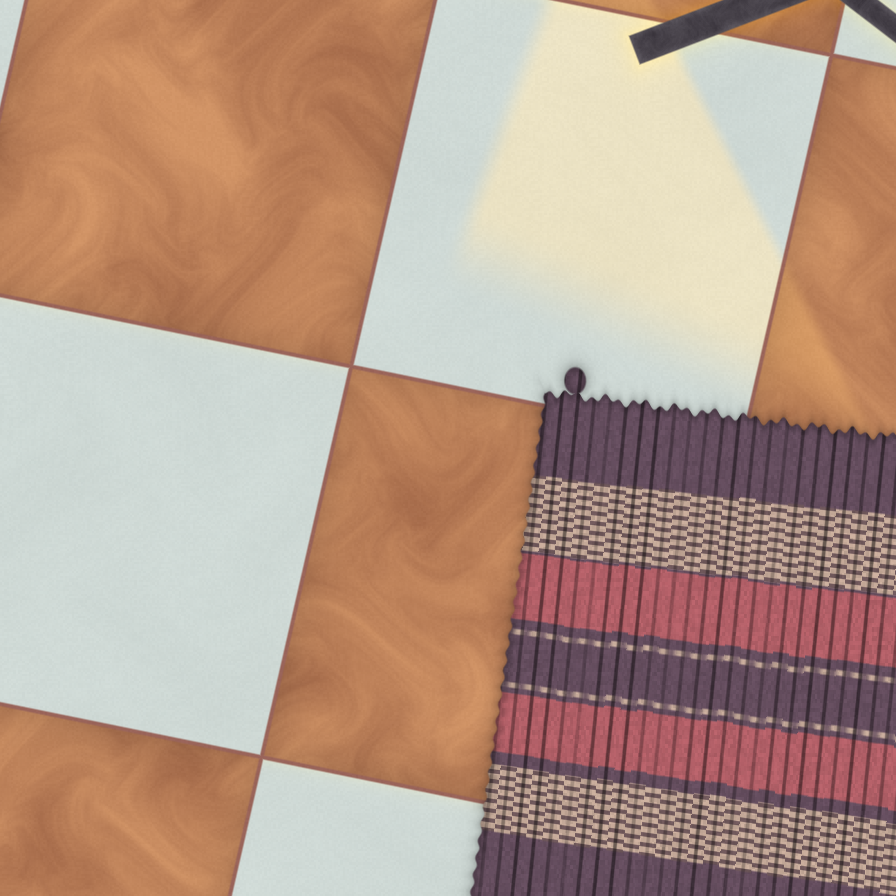
This texture is drawn by a Shadertoy shader. Its source:

```glsl
// Sunlit checkered floor tiles with a striped woven rug and two dark rods.

const float TAU = 6.2831853;
// Floor lattice, measured from the top left of the canvas
const vec2 TILE_ORIGIN = vec2(0.392, 0.409);
const vec2 TILE_ACROSS = vec2(0.436, 0.0885);
const vec2 TILE_DOWN = vec2(-0.1, 0.436);
const float GROUT_WIDTH = 0.0022;
const vec3 CLAY_DARK = vec3(0.66, 0.43, 0.30);
const vec3 CLAY_LIGHT = vec3(0.82, 0.58, 0.40);
const vec3 CLAY_SUN = vec3(0.88, 0.64, 0.41);
const vec3 CREAM_SHADE = vec3(0.81, 0.85, 0.835);
const vec3 CREAM_SUN = vec3(0.92, 0.885, 0.765);
const vec3 GROUT = vec3(0.60, 0.39, 0.35);
// Rug
const vec2 RUG_CORNER = vec2(0.609, 0.437);
const float RUG_LEAN = 0.148;
const float CORD_GAP = 0.0182;
const float WEFT_GAP = 0.0108;
const vec3 PLUM = vec3(0.39, 0.30, 0.365);
const vec3 ROSE = vec3(0.69, 0.37, 0.40);
const vec3 TAN_LIGHT = vec3(0.76, 0.655, 0.59);
const vec3 TAN_DARK = vec3(0.43, 0.34, 0.35);
const vec3 ROD = vec3(0.27, 0.25, 0.28);

float edgeBlur;

float hash(vec2 p) {
    return fract(sin(dot(p, vec2(127.1, 311.7))) * 4375.85);
}

// Layered, warped sines, roughly -1 to 1
float mottling(vec2 p) {
    float sum = 0.0, weight = 0.5;
    for (int i = 0; i < 5; i++) {
        p += 0.7 * sin(p.yx * 1.3 + float(i));
        sum += weight * sin(p.x) * cos(p.y);
        p = mat2(1.5, 1.1, -1.1, 1.5) * p;
        weight *= 0.62;
    }
    return sum;
}

float inside(float d) { return smoothstep(-edgeBlur, edgeBlur, d); }
float band(float t, float from, float to) { return inside(t - from) * inside(to - t); }

// Signed distance to the line through a and b
float lineSide(vec2 p, vec2 a, vec2 b) {
    vec2 along = normalize(b - a);
    return dot(p - a, vec2(along.y, -along.x));
}

float rodDistance(vec2 p, vec2 a, vec2 b, float halfWidth) {
    vec2 axis = normalize(b - a), q = p - 0.5 * (a + b);
    vec2 d = abs(vec2(dot(q, axis), dot(q, vec2(-axis.y, axis.x))));
    d -= vec2(0.5 * length(b - a), halfWidth);
    return length(max(d, 0.0)) + min(max(d.x, d.y), 0.0);
}

vec3 floorColor(vec2 p) {
    vec2 uv = inverse(mat2(TILE_ACROSS, TILE_DOWN)) * (p - TILE_ORIGIN);
    vec2 cell = floor(uv), f = fract(uv);
    float cream = mod(cell.x + cell.y, 2.0);
    vec2 toEdge = min(f, 1.0 - f) * length(TILE_ACROSS);
    float seam = min(toEdge.x, toEdge.y);

    // Window light: a soft-cornered patch and a fainter wedge at the left
    float sun = smoothstep(-0.012, 0.02, lineSide(p, vec2(0.599, 0.026), vec2(0.517, 0.254)))
              * smoothstep(-0.008, 0.012, lineSide(p, vec2(0.957, 0.449), vec2(0.768, 0.078)))
              * smoothstep(-0.05, 0.055, lineSide(p, vec2(0.518, 0.28), vec2(0.833, 0.417)));
    float wedge = smoothstep(-0.01, 0.02, lineSide(p, vec2(0.286, 0.182), vec2(0.215, 0.0)))
                * (1.0 - smoothstep(0.15, 0.32, p.y));

    float cloud = mottling(p * 17.0 + cell * 5.3);
    vec3 clay = mix(CLAY_DARK, CLAY_LIGHT, clamp(0.48 + 0.6 * cloud + 0.22 * wedge, 0.0, 1.0));
    clay = mix(clay, CLAY_SUN, 0.75 * sun);
    clay *= 1.0 - 0.1 * exp(-seam * 45.0);
    vec3 white = mix(CREAM_SHADE, CREAM_SUN, sun) + 0.012 * cloud;
    white += vec3(0.06, 0.035, -0.04) * exp(-f.y * 75.0);
    vec3 color = mix(clay, white, cream);
    return mix(GROUT, color, smoothstep(GROUT_WIDTH - edgeBlur, GROUT_WIDTH + edgeBlur, seam));
}

vec3 rugColor(vec2 p, float fromLeft) {
    float cord = (p.x + 0.1 * (p.y - RUG_CORNER.y)) / CORD_GAP;
    float id = floor(cord), f = fract(cord);
    float fan = mix(0.105, 0.142, (p.y - 0.52) / 0.39);
    float t = p.y - fan * fromLeft + 0.003 * (hash(vec2(id, 3.0)) - 0.5);

    // Woven bands from top to bottom
    float weft = 0.5 + 0.5 * sin(TAU * t / WEFT_GAP + 3.14 * mod(id, 2.0));
    vec3 weave = mix(TAN_DARK, TAN_LIGHT, smoothstep(0.15, 0.6, weft));
    vec3 color = mix(PLUM, weave, band(t, 0.531, 0.615) + band(t, 0.853, 0.927));
    color = mix(color, ROSE, band(t, 0.618, 0.691) + band(t, 0.773, 0.839));
    float thread = band(t, 0.702, 0.708) + band(t, 0.761, 0.767);
    color = mix(color, TAN_LIGHT, thread * (0.6 + 0.4 * sin(cord * TAU)));

    // Warp grooves and thread grain
    float groove = 1.0 - smoothstep(0.05, 0.17, abs(f - 0.5));
    color *= 1.0 - groove * (0.18 + 0.3 * hash(vec2(id, 7.0)));
    return color * (0.95 + 0.12 * hash(floor(p * vec2(330.0, 200.0))));
}

void mainImage(out vec4 fragColor, in vec2 fragCoord) {
    vec2 p = fragCoord / iResolution.xy;
    p.y = 1.0 - p.y;
    edgeBlur = max(0.0014, 0.8 / iResolution.y);
    vec3 color = floorColor(p);

    // Rug with a ragged hem, corner tuft and contact shadow
    float fromLeft = p.x - RUG_CORNER.x + RUG_LEAN * (p.y - RUG_CORNER.y);
    float ragged = 0.003 * sin(p.x * 160.0) + 0.003 * sin(p.x * 410.0 + 1.0);
    float hem = p.y - RUG_CORNER.y - 0.131 * (p.x - RUG_CORNER.x) + ragged;
    float tuft = 0.012 - length((p - vec2(0.642, 0.425)) * vec2(1.0, 0.8));
    float rug = max(min(fromLeft + 0.0015 * sin(p.y * 330.0), hem), tuft);
    color *= 1.0 - 0.22 * exp(-max(-rug, 0.0) * 170.0);
    vec3 cloth = rugColor(p, fromLeft) * (0.78 + 0.22 * smoothstep(0.0, 0.012, rug));
    color = mix(color, cloth, inside(rug));

    // Rods, each with a warm rim of light below
    float rod = min(rodDistance(p, vec2(0.708, 0.056), vec2(0.93, -0.029), 0.017),
                    rodDistance(p, vec2(0.93, -0.022), vec2(1.05, 0.07), 0.013));
    color += vec3(0.07, 0.04, -0.07) * exp(-max(rod, 0.0) * 90.0);
    vec3 metal = ROD + 0.05 * mottling(p * 90.0) + 0.06 * smoothstep(-0.008, 0.0, rod);
    color = mix(color, metal, inside(-rod));

    color += 0.018 * (hash(floor(p * 400.0)) - 0.5);
    fragColor = vec4(clamp(color, 0.0, 1.0), 1.0);
}
```
